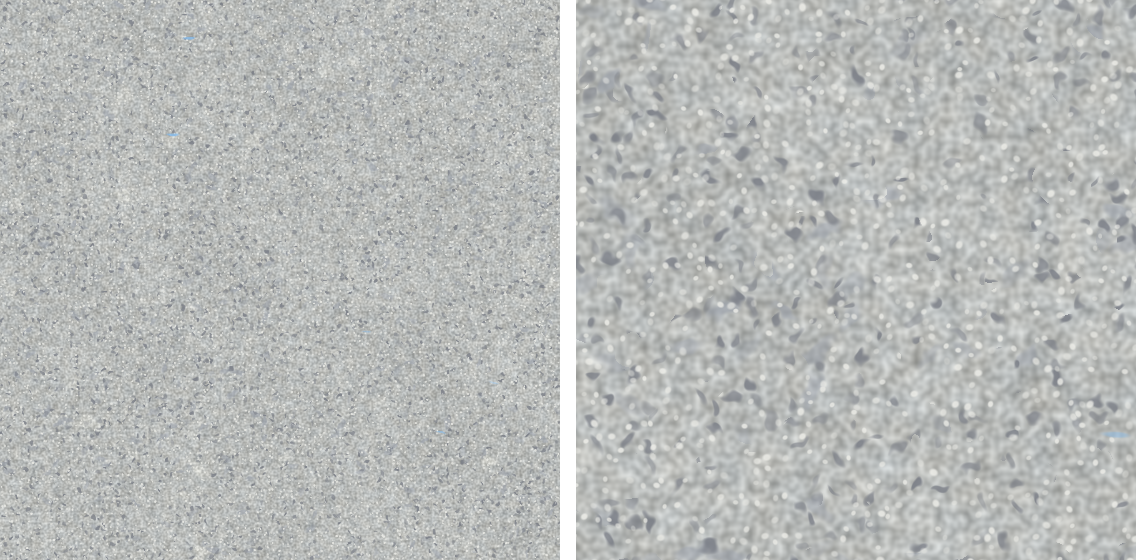
Left, the full canvas; right, a detail of the centre.
Give the GLSL for this texture, as a three.js fragment shader.

```glsl
// Pale grey mineral surface: layered gradient noise makes the fine grain, and
// jittered cells scatter dark bluish pits, white glints, pale flakes and a few
// thin blue fibres over it. All sizes are in units of the canvas.
varying vec2 vUv;

const float TAU = 6.28318;
const vec3 BASE_GREY = vec3(0.722, 0.732, 0.724);
const vec3 PIT_SLATE = vec3(0.47, 0.485, 0.52);
const vec3 SMEAR_BLUE = vec3(0.59, 0.615, 0.66);
const vec3 GLINT_WHITE = vec3(0.93, 0.93, 0.91);
const vec3 FLAKE_CREAM = vec3(0.85, 0.85, 0.82);
const vec3 FIBRE_BLUE = vec3(0.52, 0.73, 0.92);

vec3 hash3(vec2 p) {
  vec3 q = fract(p.xyx * vec3(0.1031, 0.1030, 0.0973));
  q += dot(q, q.yxz + 33.33);
  return fract((q.xxy + q.yzz) * q.zyx);
}

vec2 gradientAt(vec2 cell) {
  float angle = TAU * hash3(cell).x;
  return vec2(cos(angle), sin(angle));
}

// Gradient noise, about -0.7 to 0.7.
float gradientNoise(vec2 p) {
  vec2 i = floor(p);
  vec2 f = p - i;
  vec2 u = f * f * f * (f * (f * 6.0 - 15.0) + 10.0);
  vec2 e = vec2(1.0, 0.0);
  float a = dot(gradientAt(i), f);
  float b = dot(gradientAt(i + e.xy), f - e.xy);
  float c = dot(gradientAt(i + e.yx), f - e.yx);
  float d = dot(gradientAt(i + e.xx), f - e.xx);
  return mix(mix(a, b, u.x), mix(c, d, u.x), u.y);
}

// Soft ellipses, one per jittered cell. halfSize is in cells, density is the
// share of filled cells, lean and spread set the direction in radians.
float scatter(vec2 uv, float cells, vec2 halfSize, float density,
              float lean, float spread, float seed) {
  vec2 p = uv * cells;
  vec2 home = floor(p);
  float cover = 0.0;
  for (int y = -1; y <= 1; y++) {
    for (int x = -1; x <= 1; x++) {
      vec2 cell = home + vec2(float(x), float(y));
      vec3 place = hash3(cell + seed);
      vec3 look = hash3(cell + seed + 57.0);
      vec2 d = p - cell - 0.15 - 0.7 * place.xy;
      float angle = lean + spread * (look.x - 0.5);
      float c = cos(angle);
      float s = sin(angle);
      d = vec2(c * d.x + s * d.y, c * d.y - s * d.x);
      float r = length(d / (halfSize * mix(0.7, 1.2, look.y)));
      float shape = 1.0 - smoothstep(0.5, 1.25, r);
      float filled = step(place.z, density);
      cover = max(cover, filled * shape * mix(0.4, 1.0, look.z));
    }
  }
  return cover;
}

// Pushes points about so that scattered shapes get ragged outlines.
vec2 ragged(vec2 uv, float cells, float amount) {
  vec2 p = uv * cells;
  return uv + amount * vec2(gradientNoise(p + 11.0), gradientNoise(p + 71.0));
}

// Brightness of the grain, from broad patches down to single grains.
float grainTone(vec2 uv) {
  return 0.035 * gradientNoise(uv * 7.0 + 3.0)
       + 0.06 * gradientNoise(uv * 42.0 + 19.0)
       + 0.10 * gradientNoise(uv * 105.0 + 37.0)
       + 0.16 * gradientNoise(uv * 223.0 + 53.0);
}

void main() {
  vec2 uv = vUv;
  vec2 rough = ragged(uv, 120.0, 0.005);
  float cluster = gradientNoise(uv * 13.0 + 29.0)
                + 0.7 * gradientNoise(uv * 37.0 + 83.0);

  // Grain with a faint drift between cool and warm grey
  float drift = gradientNoise(uv * 55.0 + 41.0);
  vec3 color = BASE_GREY + grainTone(uv);
  color += 0.016 * drift * vec3(-1.0, -0.1, 1.0);

  // Bluish smears and small dark pits, gathered in clusters
  float smears = scatter(rough, 43.0, vec2(0.5, 0.2),
                         0.2 + 0.3 * cluster, 0.4, 2.4, 101.0);
  float pits = scatter(rough, 83.0, vec2(0.4, 0.22),
                       0.34 + 0.5 * cluster, 0.5, 3.6, 211.0);
  color = mix(color, SMEAR_BLUE, 0.55 * smears);
  color = mix(color, PIT_SLATE, 0.85 * pits);

  // Pale flakes, crowded with glints
  float flakes = scatter(ragged(uv, 60.0, 0.014), 21.0, vec2(0.42, 0.25),
                         0.07, 0.9, 3.0, 307.0);
  color = mix(color, FLAKE_CREAM + grainTone(uv), 0.55 * flakes);
  float glints = scatter(uv, 149.0, vec2(0.34, 0.28),
                         0.3 - 0.12 * cluster + 0.25 * flakes, 0.0, TAU, 401.0);
  color = mix(color, GLINT_WHITE, 0.85 * glints);

  // Rare thin blue fibres
  float fibres = scatter(ragged(uv, 50.0, 0.003), 11.0, vec2(0.11, 0.026),
                         0.04, 0.1, 0.8, 503.0);
  color = mix(color, FIBRE_BLUE, 0.85 * fibres);

  gl_FragColor = vec4(clamp(color, 0.0, 1.0), 1.0);
}
```
